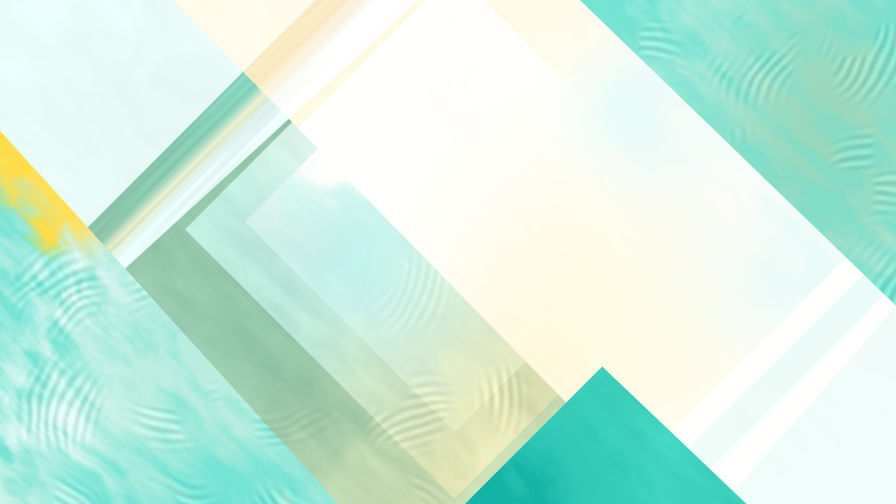
Write a Shadertoy shader that draws this background.

```glsl
// Overlapping diagonal panels of pale, brushed paint in mint, cream and teal.
// Panels are half-planes in diagonal axes (along, across); layered value noise
// and jittered arcs of bristle marks give the paint its texture.

const vec3 WHITE = vec3(1.0, 1.0, 0.995);
const vec3 CREAM = vec3(1.0, 0.975, 0.86);
const vec3 TAN = vec3(0.975, 0.915, 0.76);
const vec3 ICE = vec3(0.91, 0.985, 0.975);
const vec3 MINT = vec3(0.72, 0.925, 0.87);
const vec3 AQUA = vec3(0.46, 0.895, 0.835);
const vec3 SAGE = vec3(0.57, 0.77, 0.66);
const vec3 STRAW = vec3(0.92, 0.92, 0.73);
const vec3 YELLOW = vec3(1.0, 0.87, 0.28);
const vec3 TEAL = vec3(0.25, 0.83, 0.75);
const vec3 DEEP_TEAL = vec3(0.08, 0.70, 0.65);

const float BAND_START = 0.625;   // positions along the down-right axis
const float FRAME_START = 0.794;
const float FRAME_END = 1.922;
const vec2 OUTER_SHEET = vec2(0.822, -0.088);
const vec2 INNER_SHEET = vec2(0.926, 0.046);
const float BRISTLE_CELL = 0.23;
const float BRISTLE_FREQ = 330.0;

float hash(vec2 p) {
    return fract(sin(dot(p, vec2(127.1, 311.7))) * 43758.545);
}

float noise(vec2 p) {
    vec2 i = floor(p), f = fract(p);
    f = f * f * (3.0 - 2.0 * f);
    return mix(mix(hash(i), hash(i + vec2(1, 0)), f.x),
               mix(hash(i + vec2(0, 1)), hash(i + vec2(1, 1)), f.x), f.y);
}

float fbm(vec2 p) {
    float sum = 0.0, gain = 0.5;
    for (int i = 0; i < 5; i++) {
        sum += gain * noise(p);
        p = mat2(1.6, 1.2, -1.2, 1.6) * p + 7.3;
        gain *= 0.5;
    }
    return sum;
}

// Antialiased step across a panel edge.
float edge(float d) {
    float w = 1.0 / iResolution.y;
    return smoothstep(-w, w, d);
}

float span(float x, float lo, float hi) {
    return edge(x - lo) * edge(hi - x);
}

float glow(vec2 p, vec2 centre, float radius) {
    vec2 d = (p - centre) / radius;
    return exp(-dot(d, d));
}

// Curved brush hairs, one fading fan per jittered cell.
float bristles(vec2 p) {
    vec2 id = floor(p / BRISTLE_CELL);
    vec2 local = fract(p / BRISTLE_CELL) - 0.5;
    float turn = 6.283 * hash(id);
    float reach = length(local * BRISTLE_CELL - 0.2 * vec2(cos(turn), sin(turn)));
    float hairs = sin(BRISTLE_FREQ * reach + 5.0 * noise(p * 18.0));
    float fan = smoothstep(0.5, 0.2, length(local));
    return hairs * fan * smoothstep(0.42, 0.62, noise(p * 13.0 + 4.0));
}

void mainImage(out vec4 fragColor, in vec2 fragCoord) {
    vec2 p = fragCoord / iResolution.y;
    p.y = 1.0 - p.y;
    float along = p.x + p.y, across = p.x - p.y;

    // Paint texture, centred on zero
    float cloud = fbm(p * 5.0) - 0.48;
    float dabs = fbm(vec2(along * 9.0, across * 28.0) + 3.0 * cloud) - 0.48;
    float hairs = bristles(p);
    float paint = cloud + 0.6 * dabs;

    // Signed distances to the long edges
    float leftEdge = across + 0.2465 + 0.049 * along;
    float rightEdge = across - 1.131 - 0.0169 * along;
    float whiteEdge = across - 0.347 + 0.0117 * along;
    float frameEdge = along - FRAME_START - 0.045 * across;
    float cornerEdge = along - 2.465 + 0.068 * across;
    float onWhite = edge(whiteEdge);

    // Large white panel with cream and icy washes
    vec3 color = WHITE;
    color = mix(color, CREAM, 0.55 * glow(p, vec2(1.17, 0.52), 0.28));
    color = mix(color, CREAM, 0.9 * glow(p, vec2(1.06, 0.74), 0.20));
    color = mix(color, CREAM, 0.45 * glow(p, vec2(1.34, 0.70), 0.20));
    color = mix(color, CREAM, 0.7 * edge(across - 0.96) * smoothstep(1.7, 0.9, along));
    float icy = glow(p, vec2(1.30, 0.22), 0.14) + glow(p, vec2(1.58, 0.48), 0.20);
    color = mix(color, ICE, clamp(icy * (0.8 + 1.5 * paint), 0.0, 1.0));

    // White and icy stripes closing the panel at lower right
    color = mix(color, WHITE, span(along, 2.19, 2.257));
    color = mix(color, ICE, 0.7 * span(along, 2.257, 2.34));
    color = mix(color, WHITE, edge(along - 2.34));
    color = mix(color, ICE + 0.4 * (WHITE - ICE), edge(cornerEdge));

    // Upper-left sheet, mint on one side and cream on the other
    vec3 sheet = mix(ICE - 0.06 * paint, mix(WHITE, CREAM, 0.5), onWhite);
    color = mix(color, sheet, edge(BAND_START - along));

    // Streaked band between sheet and frame
    float streak = noise(vec2(along * 110.0, across * 3.0));
    float bandPos = along + 0.012 * (streak - 0.5);
    vec3 bandTop = mix(mix(SAGE, AQUA, 0.25 + 0.6 * across), TAN, onWhite);
    vec3 bandMid = mix(mix(TAN, MINT, 0.35), mix(TAN, WHITE, 0.5), onWhite);
    vec3 band = mix(bandTop, bandMid, smoothstep(0.675, 0.71, bandPos));
    band = mix(band, mix(ICE, WHITE, onWhite), smoothstep(0.715, 0.75, bandPos));
    band -= 0.09 * (streak - 0.5) * (1.0 - 0.6 * onWhite);
    color = mix(color, band, edge(along - BAND_START) * edge(-frameEdge));
    color = mix(color, CREAM, 0.8 * onWhite * edge(frameEdge) * edge(0.845 - along));

    // Sage frame holding two translucent sheets
    float ripen = smoothstep(1.15, 1.85, along + 0.25 * paint);
    vec3 frame = mix(SAGE, mix(SAGE, STRAW, 0.65), ripen) + 0.10 * paint;
    float outer = edge(across - OUTER_SHEET.y) * span(along, OUTER_SHEET.x, 1.891);
    float inner = edge(across - INNER_SHEET.y) * span(along, INNER_SHEET.x, 1.76);
    vec3 wash = mix(mix(MINT, ICE, 0.25), STRAW, ripen) + 0.14 * paint;
    frame = mix(frame, wash, outer * 0.85);
    frame = mix(frame, mix(ICE, STRAW + 0.04, ripen), inner * 0.48);
    frame = mix(frame, vec3(0.73, 0.95, 0.94), 0.6 * inner * glow(p, vec2(0.73, 0.52), 0.15));
    float mist = smoothstep(0.46, 0.34, p.y + 0.22 * paint) * smoothstep(0.40, 0.66, p.x);
    frame = mix(frame, WHITE, mist * outer * mix(0.55, 1.0, inner));
    frame += 0.07 * hairs * ripen;
    color = mix(color, frame, edge(frameEdge) * edge(FRAME_END - along) * (1.0 - onWhite));

    // Brushed aqua outside both long edges
    vec3 aqua = mix(AQUA, MINT, clamp(0.45 + 2.2 * paint, 0.0, 1.0));
    float olive = glow(p, vec2(1.64, 0.32), 0.22) + 0.5 * glow(p, vec2(1.66, 0.08), 0.16);
    aqua = mix(aqua, vec3(0.60, 0.83, 0.71), clamp(olive * (0.75 + paint), 0.0, 1.0));
    float pale = glow(p, vec2(0.04, 0.86), 0.19) + 0.8 * glow(p, vec2(0.15, 0.54), 0.13);
    aqua = mix(aqua, ICE, clamp(pale * (0.45 + 2.0 * dabs), 0.0, 0.8));
    aqua += 0.06 * hairs;
    float gold = smoothstep(0.12, 0.02, -leftEdge + 0.25 * paint) * smoothstep(0.74, 0.60, along);
    aqua = mix(aqua, mix(YELLOW, TAN, clamp(0.3 + 2.0 * cloud, 0.0, 1.0)), gold);
    color = mix(color, aqua, max(edge(-leftEdge), edge(rightEdge) * edge(-cornerEdge)));

    // Deep teal corner rising from the bottom
    float shade = glow(p, vec2(1.02, 0.98), 0.16) * (0.8 + 2.0 * paint);
    vec3 corner = mix(TEAL + 0.10 * paint, DEEP_TEAL, clamp(shade, 0.0, 1.0));
    color = mix(color, corner, edge(along - FRAME_END) * edge(0.421 + 0.0243 * along - across));

    fragColor = vec4(clamp(color + 0.012 * paint, 0.0, 1.0), 1.0);
}
```
